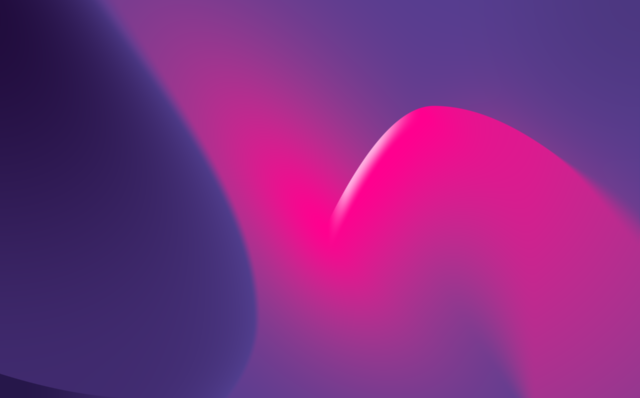
This background is drawn by a WebGL 1 fragment shader. Its source:

```glsl
precision highp float;

uniform vec2 u_resolution;

// Cubic from a to b, with end slopes scaled to the unit interval
float hermite(float a, float b, float slopeA, float slopeB, float t) {
  t = clamp(t, 0.0, 1.0);
  float s = 1.0 - t;
  return a * s * s * (1.0 + 2.0 * t) + b * t * t * (3.0 - 2.0 * t)
       + t * s * (s * slopeA - t * slopeB);
}

// Height of the ridge crest at x
float crest(float x) {
  return x < 1.09
    ? hermite(0.439, 0.734, 0.536, 0.0, (x - 0.822) / 0.268)
    : hermite(0.734, 0.425, 0.0, -0.517, (x - 1.09) / 0.517);
}

// Right-hand border of the dark body at height y
float bodyEdge(float y) {
  float below = max(0.2 - y, 0.0);
  return hermite(0.646, 0.262, 0.0, -0.544, (y - 0.2) / 0.8) - 1.9 * below * below;
}

// Glow stretched towards the upper left
float glow(vec2 offset) {
  float along = dot(offset, vec2(-0.63, 0.77));
  float across = dot(offset, vec2(0.77, 0.63)) * 1.4;
  along *= along > 0.0 ? 0.54 : 0.85;
  return exp(-pow(length(vec2(along, across)) / 0.314, 1.5));
}

// Purple to hot pink
vec3 pinkRamp(float heat) {
  heat = clamp(heat, 0.0, 1.0);
  return vec3(mix(0.33, 1.0, heat), 0.24 * (1.0 - pow(heat, 2.4)), 0.56);
}

void main() {
  vec2 p = gl_FragCoord.xy / u_resolution.y;
  float pixel = 1.0 / u_resolution.y;
  vec2 core = vec2(0.816, 0.425);

  // Signed depth below the crest
  float slope = (crest(p.x + 0.002) - crest(p.x - 0.002)) / 0.004;
  float depth = (crest(p.x) - p.y) / sqrt(1.0 + slope * slope);

  // Backdrop with a faint halo above the right arm
  float halo = 0.2 * exp(-max(-depth, 0.0) / 0.09) * smoothstep(1.0, 1.3, p.x);
  vec3 color = pinkRamp(glow(p - core) + halo);
  color *= 1.0 - 0.1 * smoothstep(0.5, 0.0, distance(p, vec2(1.61, 1.0)));

  // Ridge: a hot spine, a fading arm and a soft fold between them
  vec2 spine = vec2(0.251, 0.282);
  float t = clamp(dot(p - core, spine) / dot(spine, spine), 0.0, 1.0);
  float spineHeat = glow(p - core - spine * t);
  float armHeat = 1.0 - distance(p, vec2(1.046, 0.686)) / 1.42;
  float foldWidth = 0.03 + 0.35 * p.y;
  float fold = smoothstep(-foldWidth, foldWidth, p.x - 1.318 + 0.34 * p.y);
  vec3 ridge = pinkRamp(mix(spineHeat, max(spineHeat, armHeat), fold));

  // Pale sheen along the steep side
  float sheen = smoothstep(0.822, 0.88, p.x) * smoothstep(1.06, 0.94, p.x)
              * (1.0 - smoothstep(0.0, 0.042, depth));
  ridge = mix(ridge, vec3(1.0, 0.76, 0.92), 0.9 * sheen);
  float crestSoft = pixel + 0.035 * smoothstep(1.38, 1.6, p.x);
  color = mix(color, ridge, smoothstep(-crestSoft, crestSoft, depth));

  // Dark body, bluer towards its border
  float inside = (bodyEdge(p.y) - p.x) * 0.87;
  float light = smoothstep(-0.1, 1.0, distance(p, vec2(0.0, 1.0)));
  vec3 body = mix(vec3(0.11, 0.03, 0.21), vec3(0.25, 0.165, 0.43), light);
  body = mix(body, vec3(0.32, 0.245, 0.56), exp(-max(inside, 0.0) / 0.09));

  // Shadow under the lower left rim
  float rim = 0.061 * pow(max(1.0 - p.x / 0.33, 0.0), 1.7);
  float shadow = smoothstep(-pixel, pixel, rim - p.y) * smoothstep(0.36, 0.05, p.x);
  body = mix(body, vec3(0.15, 0.09, 0.29), shadow);

  float bodySoft = 0.008 + 0.024 * p.y * p.y;
  color = mix(color, body, smoothstep(-bodySoft, bodySoft, inside));

  gl_FragColor = vec4(color, 1.0);
}
```
